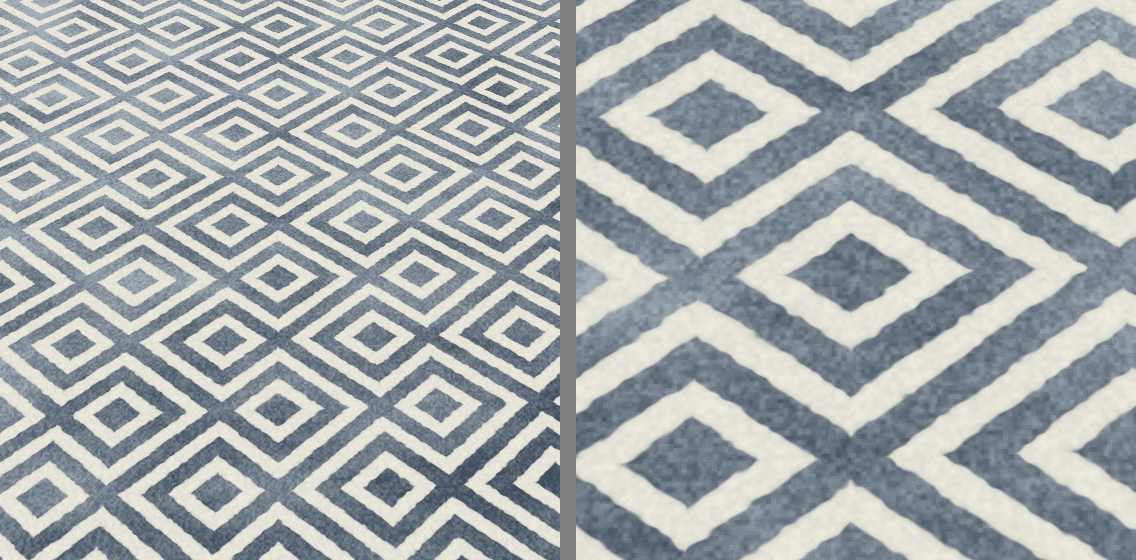
Left: the whole. Right: its middle third, enlarged.
Give the GLSL for this pattern, as a three.js fragment shader.

```glsl
#define PERIOD vec2(7.0, 9.0)     // repeat size, in stripe widths
#define STRIPE_HALF 0.46          // half width of a cream stripe
#define EDGE_SOFT 0.06
#define EDGE_FRAY 0.07
#define HORIZON 2.151             // height where the floor vanishes
#define VIEW_X 0.497
#define CREAM vec3(0.925, 0.915, 0.865)
#define CREAM_SHADE vec3(0.78, 0.78, 0.75)
#define BLUE_DARK vec3(0.26, 0.31, 0.37)
#define BLUE_LIGHT vec3(0.64, 0.69, 0.725)
#define PILE_SCALE vec2(10.0, 7.0)
#define PATCH_SCALE vec2(0.24, 0.38)

varying vec2 vUv;

float hash(vec2 p) {
  return fract(sin(dot(p, vec2(127.1, 311.7))) * 43758.5453);
}

float noise(vec2 p) {
  vec2 i = floor(p);
  vec2 f = fract(p);
  f = f * f * (3.0 - 2.0 * f);
  return mix(mix(hash(i), hash(i + vec2(1.0, 0.0)), f.x),
             mix(hash(i + vec2(0.0, 1.0)), hash(i + vec2(1.0, 1.0)), f.x), f.y);
}

// Canvas to floor plane, one unit per stripe width
vec2 floorPlane(vec2 uv) {
  float x = uv.x - VIEW_X;
  return vec2(45.9 * x, 118.73 - 1.8 * x) / (HORIZON - uv.y) - vec2(0.0, 72.08);
}

// Signed distance to a closed inner diamond and an outer one open at its left
float diamondStripes(vec2 p) {
  vec2 q = vec2(mod(p.x + 2.5, PERIOD.x) - 2.5,
                mod(p.y + 0.5 * PERIOD.y, PERIOD.y) - 0.5 * PERIOD.y);
  float r = abs(q.x) + abs(q.y);
  return min(abs(r - 1.5), abs(r - 3.5)) - STRIPE_HALF;
}

// Alternate rows face opposite ways and share their touching stripes
float rugStripes(vec2 p) {
  vec2 mirrored = vec2(-p.x - 2.5, p.y - 0.5 * PERIOD.y);
  return min(diamondStripes(p), diamondStripes(mirrored));
}

void main() {
  vec2 p = floorPlane(vUv);

  // Tufts of the pile, fine and coarse
  float tuft = noise(p * PILE_SCALE) - 0.5;
  float speck = hash(floor(p * PILE_SCALE * 1.3)) - 0.5;
  float grain = 0.65 * tuft + 0.35 * speck;

  // Uneven dye, lighter toward the upper left
  float dye = 0.65 * noise(p * PATCH_SCALE + 31.0)
            + 0.35 * noise(p * PATCH_SCALE * 3.0 + 57.0) - 0.5;
  float sheen = 0.35 * (vUv.y - 0.5) - 0.28 * (vUv.x - 0.5);
  float tone = clamp(0.53 + sheen + 0.75 * dye + 0.6 * grain, 0.0, 1.0);
  vec3 blue = mix(BLUE_DARK, BLUE_LIGHT, tone);

  // Frayed cream stripes, shaded where the pile drops at the edge
  float d = rugStripes(p) + EDGE_FRAY * (noise(p * 5.0) - 0.5) * 2.0;
  float shade = 0.15 - 0.5 * grain + 0.35 * smoothstep(-0.2, 0.0, d);
  vec3 cream = mix(CREAM, CREAM_SHADE, clamp(shade, 0.0, 1.0));

  float cover = 1.0 - smoothstep(-EDGE_SOFT, EDGE_SOFT, d);
  gl_FragColor = vec4(mix(blue, cream, cover), 1.0);
}
```
